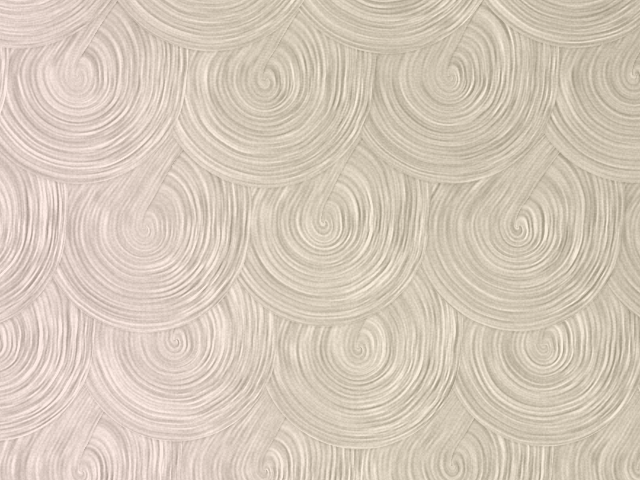
Reproduce this texture procedurally as a WebGL 2 fragment shader.

```glsl
#version 300 es
precision highp float;
// Overlapping rows of combed plaster swirls, each with a tail that curls into its centre.
uniform vec2 u_resolution;
out vec4 fragColor;

float hash(vec2 p) {
  return fract(sin(dot(p, vec2(127.1, 311.7))) * 43758.5453);
}

float noise(vec2 p) {
  vec2 i = floor(p), f = fract(p);
  f = f * f * (3.0 - 2.0 * f);
  return mix(mix(hash(i), hash(i + vec2(1, 0)), f.x),
             mix(hash(i + vec2(0, 1)), hash(i + vec2(1, 1)), f.x), f.y);
}

// Height of the comb marks across a stroke; fine scratches break up along it.
float combHeight(float s, float drift) {
  float wide = noise(vec2(s * 190.0, drift));
  float fine = noise(vec2(s * 310.0, drift * 4.0 + 40.0));
  float teeth = sin(s * 650.0 + 2.0 * noise(vec2(s * 40.0, drift)));
  return 0.45 * wide + 0.55 * fine + 0.12 * teeth;
}

// Horizontal distance from the tail's right edge, which bends to the upper right.
float tailOffset(vec2 p, float lean) {
  float up = max(p.y, 0.0);
  float bend = up * (lean * smoothstep(-0.01, 0.07, up) + 1.3 * up);
  return p.x - bend * mix(1.0, 0.45, smoothstep(0.03, 0.16, -p.x));
}

// Stroke coordinate: constant along each comb mark, growing outwards.
float strokeDistance(vec2 p, float lean) {
  float up = max(p.y, 0.0);
  float x = tailOffset(p, lean);
  if (p.y > 0.0 && x < -0.007) {
    float rounding = 0.7 * smoothstep(0.03, 0.15, -x);
    return length(vec2(x, rounding * up));
  }
  // Loops are narrow teardrops in the core and rounder outside.
  float turn = (atan(p.y, p.x) + 3.14159) / 6.28318;
  float squash = mix(0.65, 1.0, smoothstep(0.0, 0.08, length(p)));
  float r = length(vec2(p.x - 0.15 * up, p.y * squash * (p.y > 0.0 ? 0.78 : 1.0)));
  return r + 0.026 * turn * (1.0 - smoothstep(0.0, 0.2, r));
}

// Brightness of one swirl, 0 in the grooves to 1 on the ridges.
float swirlTone(vec2 p, float s, float radius, float lean, float seed) {
  float drift = seed * 60.0 + p.y * 7.0 + p.x * 5.0;
  float wobble = s + 0.003 * noise(p * 22.0 + seed * 30.0);
  float h = combHeight(wobble, drift);
  float slope = combHeight(wobble + 0.0025, drift) - h;
  vec2 outward = p / (length(p) + 0.001);

  // Marks are faint below the centre and in worn patches.
  float contrast = mix(0.55, 1.1, abs(outward.x)) * mix(0.6, 1.3, noise(p * 13.0 + seed * 90.0));
  float tone = 0.59 + contrast * ((h - 0.5) * 0.95 + slope * 0.55 * dot(outward, vec2(-0.7, 0.6)));

  // Shadow beside the tail, and a slightly raised rim.
  float seam = (tailOffset(p, lean) + 0.006) / 0.0025;
  tone -= 0.25 * exp(-seam * seam) * smoothstep(0.0, 0.03, p.y);
  return tone + 0.04 * smoothstep(0.007, 0.002, radius - s);
}

void main() {
  vec2 uv = gl_FragCoord.xy / u_resolution.y;
  float soft = 0.8 / u_resolution.y;
  float spacing = 0.385;
  float tone = 0.0, uncovered = 1.0, shadow = 0.0;

  // Front to back: upper rows lie over lower ones, left swirls over right ones.
  for (int row = 0; row < 5; row++) {
    float r = float(row);
    float bulge = pow(sin(r * 0.7854), 3.0);
    float rowX = mod(0.045 + 0.128 * r - (row == 3 ? 0.07 : 0.0), spacing);
    float rowY = 1.13 - 0.276 * r - 0.047 * bulge;
    float radius = 0.232 - 0.007 * r;
    for (int col = -1; col < 4; col++) {
      vec2 id = vec2(float(col), r);
      float seed = hash(id + 3.7);
      vec2 jitter = vec2(hash(id + 11.3), hash(id + 23.9)) - 0.5;
      vec2 p = uv - vec2(rowX + spacing * id.x, rowY) - jitter * 0.022;
      float lean = mix(0.22, 0.45, seed);
      float s = strokeDistance(p, lean);
      float cover = smoothstep(-soft, soft, radius - s);
      if (cover > 0.0) {
        float swirl = swirlTone(p, s, radius, lean, seed) - 0.2 * shadow;
        tone += uncovered * cover * swirl;
        uncovered *= 1.0 - cover;
      }
      shadow = max(shadow, smoothstep(0.007, 0.0, s - radius) * (1.0 - cover));
      if (uncovered < 0.01) break;
    }
    if (uncovered < 0.01) break;
  }
  tone += uncovered * 0.5;

  // Plaster grain and uneven light, brighter at the lower left.
  tone += 0.22 * (noise(uv * 330.0) - 0.5) + 0.12 * (noise(uv * 5.0) - 0.5);
  tone += 0.18 * (0.65 - uv.x) - 0.1 * (uv.y - 0.5);
  vec3 groove = vec3(0.67, 0.63, 0.555), ridge = vec3(0.955, 0.91, 0.84);
  vec3 color = mix(groove, ridge, clamp(tone, -0.1, 1.08));
  color += vec3(0.02, -0.005, 0.035) * smoothstep(0.85, 0.25, uv.x + 0.25 * uv.y);
  fragColor = vec4(color, 1.0);
}
```
